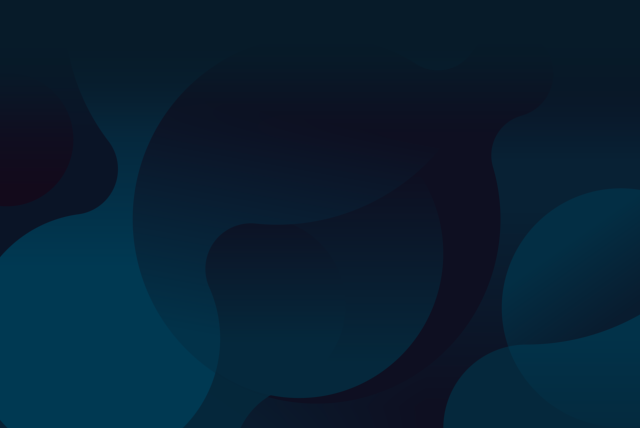
Write a Shadertoy shader that draws this background.

```glsl
// Dark liquid background: translucent discs and pairs of discs joined by round
// necks, each filled with its own linear gradient. Every shape is a signed
// distance in canvas heights (y down), and all fade into a veil at the top.

const vec3 VEIL  = vec3(0.027, 0.105, 0.160);
const vec3 NIGHT = vec3(0.054, 0.058, 0.128);
const vec3 DUSK  = vec3(0.040, 0.078, 0.150);
const vec3 PLUM  = vec3(0.075, 0.038, 0.105);
const vec3 NAVY  = vec3(0.030, 0.130, 0.205);
const vec3 SEA   = vec3(0.018, 0.158, 0.235);
const vec3 TEAL  = vec3(0.000, 0.222, 0.322);

float ramp(float from, float to, float x) {
    return clamp((x - from) / (to - from), 0.0, 1.0);
}

float disc(vec2 p, vec2 center, float radius) {
    return length(p - center) - radius;
}

// Two discs joined by a neck whose sides are arcs tangent to both
float joinedDiscs(vec2 p, vec2 a, float ra, vec2 b, float rb, float arc) {
    float span = distance(a, b);
    vec2 axis = (b - a) / span;
    vec2 q = p - a;
    q = vec2(dot(q, axis), abs(q.x * axis.y - q.y * axis.x));

    // Center of the neck arc in the mirrored local frame
    float sa = ra + arc, sb = rb + arc;
    float x = (span * span + sa * sa - sb * sb) / (2.0 * span);
    vec2 c = vec2(x, sqrt(max(sa * sa - x * x, 0.0)));

    bool inNeck = q.y * c.x < q.x * c.y
               && q.y * (span - c.x) < (span - q.x) * c.y;
    float discs = min(length(q) - ra, length(q - vec2(span, 0.0)) - rb);
    return inNeck ? arc - length(q - c) : discs;
}

// A rounded crest running into a hollow on its right
float wave(vec2 p, vec2 crest, float radius, float hollow) {
    vec2 above = crest - vec2(0.0, radius + hollow);
    return p.x < crest.x ? disc(p, crest, radius) : -disc(p, above, hollow);
}

float fill(float d, float soft) {
    return 1.0 - smoothstep(-soft, soft, d);
}

void mainImage(out vec4 fragColor, in vec2 fragCoord) {
    vec2 uv = fragCoord / iResolution.xy;
    vec2 p = vec2(1.5 * uv.x, 1.0 - uv.y);
    float soft = 0.8 / iResolution.y;

    // Backdrop: dusk on the left, navy sinking into night on the right
    vec3 right = mix(DUSK, NAVY, ramp(0.20, 0.38, p.y));
    right = mix(right, NIGHT, ramp(0.48, 0.95, p.y));
    vec3 left = mix(DUSK, NAVY, ramp(0.75, 1.0, p.y));
    vec3 color = mix(left, right, ramp(0.4, 1.0, p.x));

    // Plum disc at the left edge
    float plum = fill(disc(p, vec2(0.016, 0.326), 0.156), soft);
    color = mix(color, PLUM, plum * ramp(0.12, 0.45, p.y));

    // Large night form with a small upper right knob
    float night = fill(joinedDiscs(p, vec2(0.742, 0.512), 0.431,
                                   vec2(1.195, 0.172), 0.102, 0.096), soft);
    color = mix(color, NIGHT, night);

    // Inner disc, brightening downwards
    float inner = fill(disc(p, vec2(0.701, 0.592), 0.338), soft);
    vec3 innerColor = mix(NIGHT, SEA, ramp(0.40, 0.85, p.y));
    color = mix(color, innerColor, inner);

    // Faint form rising from the bottom
    float rising = fill(joinedDiscs(p, vec2(0.605, 0.713), 0.205,
                                    vec2(0.352, 1.211), 0.219, 0.176), soft);
    vec3 risingColor = mix(NIGHT, SEA, ramp(0.48, 0.80, p.y));
    color = mix(color, risingColor, rising * 0.9);

    // Teal form, dimmed by a slanted gradient where it crosses the night form
    float teal = fill(joinedDiscs(p, vec2(0.223, 0.791), 0.293,
                                  vec2(0.650, 0.026), 0.499, 0.1065), soft);
    vec3 open = mix(NAVY, TEAL, ramp(0.20, 0.62, p.y));
    vec3 dimmed = mix(NIGHT, mix(SEA, TEAL, 0.6),
                      ramp(0.15, 0.70, p.y - 0.18 * p.x));
    color = mix(color, mix(open, dimmed, night), teal);

    // Right disc, darkening towards its lower right
    float side = fill(disc(p, vec2(1.455, 0.719), 0.279), soft);
    vec3 sideColor = mix(mix(SEA, TEAL, 0.35), mix(DUSK, NAVY, 0.6),
                         ramp(1.50, 1.76, p.y + 0.7 * p.x));
    color = mix(color, sideColor, side);

    // Wave in the lower right corner, lighter inside the disc
    float swell = fill(wave(p, vec2(1.234, 1.0), 0.195, 0.539), soft);
    float lift = side * (1.0 - ramp(0.78, 1.05, p.y)) * 0.6;
    color = mix(color, mix(SEA, TEAL, lift), swell);

    // Veil over the top
    color = mix(VEIL, color, smoothstep(0.08, 0.34, p.y));
    fragColor = vec4(color, 1.0);
}
```
